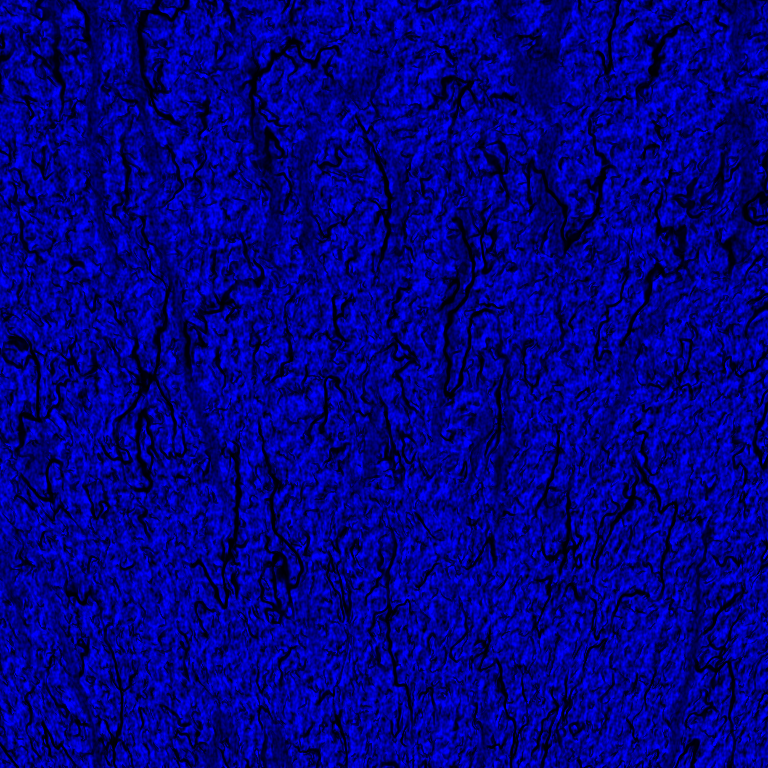
A three.js fragment shader for this texture:

```glsl
// Deep blue tree bark: rough grainy plates, narrow fibrous furrows that fan
// upward from the lower middle, and jagged black cracks of three sizes.
// Cracks and furrows are zero contours of stretched, warped gradient noise.

#define BASE_LEVEL 0.65
#define GRAIN_AMOUNT 0.40
#define LUMP_AMOUNT 0.13
#define RELIEF_AMOUNT 0.46
#define FURROW_WIDTH 0.0105
#define FURROW_DEPTH 0.42
#define LONG_CRACK 0.0030
#define MID_CRACK 0.0024
#define FINE_CRACK 0.0016
#define FAN_SPREAD 0.75
#define WARP_AMOUNT 0.015

varying vec2 vUv;

vec2 hashDirection(vec2 cell) {
  vec3 h = fract(cell.xyx * vec3(0.1031, 0.1030, 0.0973));
  h += dot(h, h.yzx + 33.33);
  float angle = 6.2832 * fract((h.x + h.y) * h.z);
  return vec2(cos(angle), sin(angle));
}

// Gradient noise, roughly -0.7 to 0.7
float noise(vec2 p) {
  vec2 cell = floor(p);
  vec2 f = p - cell;
  vec2 u = f * f * f * (f * (f * 6.0 - 15.0) + 10.0);
  vec2 right = vec2(1.0, 0.0);
  vec2 up = vec2(0.0, 1.0);
  float a = dot(hashDirection(cell), f);
  float b = dot(hashDirection(cell + right), f - right);
  float c = dot(hashDirection(cell + up), f - up);
  float d = dot(hashDirection(cell + 1.0), f - 1.0);
  return mix(mix(a, b, u.x), mix(c, d, u.x), u.y);
}

float fbm(vec2 p) {
  float sum = 0.0;
  float amplitude = 1.0;
  for (int i = 0; i < 3; i++) {
    sum += amplitude * noise(p);
    p = mat2(1.6, 1.2, -1.2, 1.6) * p + 17.3;
    amplitude *= 0.42;
  }
  return sum;
}

// Approximate distance to the zero contour, in canvas units
float contourDistance(vec2 p, vec2 frequency, float seed) {
  float e = 0.0012;
  float n = fbm(p * frequency + seed);
  float nx = fbm((p + vec2(e, 0.0)) * frequency + seed);
  float ny = fbm((p + vec2(0.0, e)) * frequency + seed);
  float slope = length(vec2(nx - n, ny - n)) / e;
  return abs(n) / max(slope, 0.5 * frequency.x);
}

// Broken crack lines that taper where their mask fades
float cracks(vec2 p, vec2 frequency, float width, float seed) {
  float mask = smoothstep(-0.1, 0.2, noise(p * frequency * 1.1 + seed * 2.7));
  float d = contourDistance(p, frequency, seed);
  float w = width * (0.4 + 0.6 * mask);
  return mask * (1.0 - smoothstep(0.35 * w, w + 0.0011, d));
}

// Vertical channels between the plates, with ragged edges
float furrows(vec2 p, float ragged) {
  vec2 q = p * vec2(12.0, 1.7) + 41.0;
  float e = 0.003;
  float n = noise(q);
  float slope = abs(noise(q + vec2(e * 12.0, 0.0)) - n) / e;
  float d = abs(n) / max(slope, 5.0) + 0.008 * ragged;
  float mask = smoothstep(-0.1, 0.25, noise(p * vec2(9.0, 3.2) + 83.0));
  return mask * (1.0 - smoothstep(0.3, 1.1, d / FURROW_WIDTH));
}

void main() {
  // Fan the growth direction, then make it wander
  vec2 p = vUv;
  vec2 fan = vec2((p.x - 0.5) / (1.0 + FAN_SPREAD * p.y) * 1.35, p.y);
  vec2 wander = vec2(fbm(p * 13.0 + 5.0), fbm(p * 13.0 + 29.0));
  vec2 jitter = vec2(noise(p * 75.0 + 3.0), noise(p * 75.0 + 47.0));
  vec2 channel = fan + WARP_AMOUNT * wander;
  vec2 bark = channel + 0.004 * jitter;

  // Plate surface: broad tone, side-lit relief and fine grain
  float lumps = fbm(bark * vec2(30.0, 20.0) + 11.0);
  float furrow = furrows(channel, fbm(bark * vec2(55.0, 30.0) + 71.0));
  vec2 chip = bark * vec2(92.0, 62.0) + 7.0;
  float relief = fbm(chip) - fbm(chip + vec2(0.38, -0.32));
  float grain = noise(p * vec2(175.0, 125.0)) + 0.95 * noise(p * vec2(290.0, 215.0) + 61.0);
  float fibres = noise(channel * vec2(170.0, 22.0)) + 0.6 * noise(channel * vec2(270.0, 50.0));
  float region = noise(p * vec2(6.0, 3.5) + 19.0);

  float plate = BASE_LEVEL + LUMP_AMOUNT * lumps + RELIEF_AMOUNT * relief;
  plate += GRAIN_AMOUNT * grain + 0.09 * fibres + 0.03 * region;
  float hollow = BASE_LEVEL * (1.0 - FURROW_DEPTH) + 0.20 * fibres + 0.22 * grain;
  float level = mix(plate, hollow, furrow);

  // Cracks, from long splits down to short crazing
  float split = cracks(bark, vec2(13.0, 4.2), LONG_CRACK, 3.0);
  float branch = cracks(bark, vec2(25.0, 15.0), MID_CRACK, 57.0);
  float craze = cracks(bark, vec2(64.0, 46.0), FINE_CRACK, 91.0);
  level *= 1.0 - 0.92 * split;
  level *= 1.0 - 0.85 * branch * (1.0 - 0.6 * furrow);
  level *= 1.0 - 0.65 * craze * (1.0 - 0.7 * furrow);

  gl_FragColor = vec4(0.0, 0.0, clamp(level, 0.02, 1.0), 1.0);
}
```
